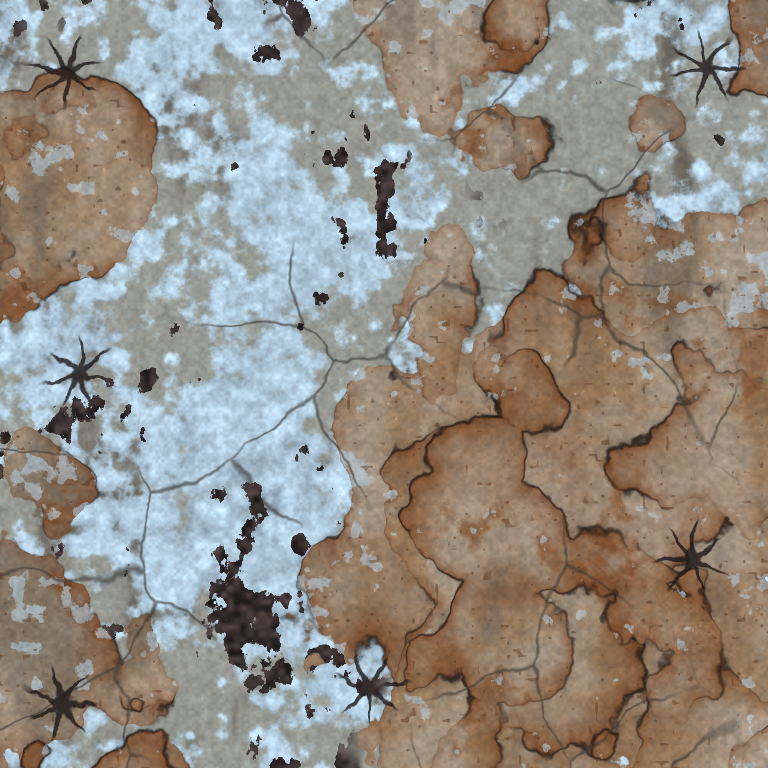
Reproduce this texture procedurally as a WebGL 2 fragment shader.

```glsl
#version 300 es
precision highp float;
// Weathered wall: peeling ochre plaster with rusty scalloped rims over pale blue limewash.

uniform vec2 u_resolution;
out vec4 fragColor;

const vec3 LIMEWASH = vec3(0.68, 0.78, 0.85);
const vec3 STONE = vec3(0.59, 0.60, 0.57);
const vec3 GRIME = vec3(0.42, 0.40, 0.37);
const vec3 PLASTER = vec3(0.66, 0.60, 0.53);
const vec3 OCHRE = vec3(0.58, 0.46, 0.34);
const vec3 RUST = vec3(0.47, 0.27, 0.14);
const vec3 PIT = vec3(0.11, 0.09, 0.09);
const float BAND_CENTER = 0.36;   // vertical strip where the plaster is gone
const float BAND_WIDTH = 0.15;
const float RIM_WIDTH = 0.020;    // rust glow inside a flake
const float LINE_WIDTH = 0.0035;  // dark line along a flake
const float CRACK_WIDTH = 0.0018;
const float STAR_RADIUS = 0.055;
const float PIT_LEVEL = 0.25;
const float GRAIN = 0.13;

float hash(vec2 p) {
    return fract(sin(dot(p, vec2(127.1, 311.7))) * 43758.5453);
}

vec2 hash2(vec2 p) {
    return vec2(hash(p), hash(p + 37.3));
}

float noise(vec2 p) {
    vec2 i = floor(p), f = fract(p);
    f = f * f * (3.0 - 2.0 * f);
    return mix(mix(hash(i), hash(i + vec2(1, 0)), f.x),
               mix(hash(i + vec2(0, 1)), hash(i + vec2(1, 1)), f.x), f.y);
}

// Fractal noise centred on zero
float fbm(vec2 p) {
    float sum = 0.0, amp = 0.5;
    for (int i = 0; i < 6; i++) {
        sum += amp * (noise(p) - 0.5);
        p = mat2(1.6, 1.2, -1.2, 1.6) * p + 7.1;
        amp *= 0.5;
    }
    return sum;
}

// Signed distance to a union of scattered discs: gives scalloped outlines
float lobes(vec2 p, float seed) {
    float d = 1.0;
    for (int y = -1; y <= 1; y++)
        for (int x = -1; x <= 1; x++) {
            vec2 cell = floor(p) + vec2(x, y);
            float radius = mix(0.30, 0.68, hash(cell + seed + 5.7));
            d = min(d, length(cell + hash2(cell + seed) - p) - radius);
        }
    return d;
}

// Gap between the two nearest cell points: zero on crack lines
float crackGap(vec2 p) {
    float near = 4.0, next = 4.0;
    for (int y = -1; y <= 1; y++)
        for (int x = -1; x <= 1; x++) {
            vec2 cell = floor(p) + vec2(x, y);
            float d = length(cell + hash2(cell) - p);
            next = min(next, max(near, d));
            near = min(near, d);
        }
    return next - near;
}

// Star-shaped fractures, one in a few of the cells
float starCracks(vec2 p, float px) {
    vec2 cell = floor(p * 5.0);
    vec2 v = p - (cell + 0.35 + 0.3 * hash2(cell + 3.0)) / 5.0;
    v += 0.022 * vec2(fbm(p * 30.0), fbm(p * 30.0 + 19.0));
    float r = length(v), reach = max(1.0 - r / STAR_RADIUS, 0.0);
    float arm = r * abs(sin(atan(v.y, v.x) * 3.5 + 6.0 * hash(cell))) / 3.5;
    float width = 0.0022 * reach + 0.0002;
    return step(0.84, hash(cell + 11.0)) * smoothstep(0.0, 0.3, reach)
         * (1.0 - smoothstep(width, width + 1.5 * px, arm));
}

void main() {
    vec2 p = gl_FragCoord.xy / u_resolution.y;
    float px = 1.0 / u_resolution.y;
    vec2 warp = vec2(fbm(p * 6.0 + 3.0), fbm(p * 6.0 + 41.0));
    vec2 q = p + 0.12 * warp;
    float broad = fbm(p * vec2(3.4, 2.6) + 15.0);
    float blotch = fbm(p * 9.0 + 60.0);
    float streak = fbm(p * vec2(17.0, 5.0) + 80.0);
    float fine = fbm(p * 45.0 + 23.0);

    // Bare ground: stone, grime streaks and crumbling limewash
    float offset = (q.x - BAND_CENTER) / BAND_WIDTH;
    float bare = 0.55 * exp(-offset * offset) + 1.7 * broad - 0.10;
    vec3 color = mix(STONE, GRIME, smoothstep(0.0, 0.26, streak + 0.7 * blotch - 0.2 * bare));
    float wash = smoothstep(-0.06, 0.16, 0.45 * bare + 0.8 * blotch + 0.9 * fine - 0.06);
    color = mix(color, LIMEWASH * (1.0 + 0.5 * fine), wash);

    // Plaster flakes, coarse to small, each with a rusty rim
    float cover = 0.0;
    for (int i = 0; i < 3; i++) {
        float layer = float(i), scale = 3.2 + 2.1 * layer;
        float d = lobes(q * scale + layer * 13.7, layer * 9.1) / scale
                + 0.30 * bare + 0.035 * layer + 0.020 * fine;
        float inside = 1.0 - smoothstep(-px, px, d);
        float wear = smoothstep(-0.16, 0.16, fbm(p * 7.0 + layer * 21.0));
        float rim = exp(-max(-d, 0.0) / (RIM_WIDTH * (0.5 + 1.2 * wear)));
        float tint = smoothstep(-0.14, 0.24, blotch + 0.6 * streak + 0.4 * fine);
        vec3 flake = mix(PLASTER, OCHRE, tint) * (1.0 + 0.25 * fine);
        flake = mix(flake, GRIME, 0.5 * smoothstep(0.05, 0.25, streak + broad));
        flake = mix(flake, RUST, rim * (0.45 + 0.5 * wear));
        float line = 1.0 - smoothstep(0.0, LINE_WIDTH * (0.4 + wear) + px, abs(d));
        color *= 1.0 - 0.22 * exp(-max(d, 0.0) / 0.006) * wear;
        color = mix(color, flake, inside * 0.94);
        color = mix(color, PIT, line * wear * 0.75);
        cover = max(cover, inside);
    }

    // Rust blooms and limewash crumbs on the plaster
    float bloom = smoothstep(0.10, 0.30, fbm(q * 11.0 + 90.0) + 0.5 * fine);
    color = mix(color, RUST, 0.6 * bloom * cover);
    float crumb = smoothstep(0.16, 0.22, fine + 0.35 * bare);
    color = mix(color, LIMEWASH, 0.6 * crumb * cover);

    // Hairline and star cracks
    float gap = crackGap((p + 0.10 * warp) * 5.5 + 4.0) / 11.0;
    float hairline = 1.0 - smoothstep(0.0, CRACK_WIDTH + px, gap);
    color = mix(color, GRIME * 0.6, 0.65 * hairline * smoothstep(-0.02, 0.14, fbm(p * 5.0 + 33.0)));
    color = mix(color, PIT, 0.8 * starCracks(p, px));

    // Deep pits clustered on the bare ground
    float pit = fbm(p * vec2(36.0, 28.0) + 50.0) + 0.6 * fbm(p * 6.0 + 70.0) + 0.06 * bare;
    pit = smoothstep(PIT_LEVEL, PIT_LEVEL + 0.025, pit) * (1.0 - cover) * smoothstep(0.0, 0.15, bare);
    color = mix(color, PIT * (1.0 + 2.0 * noise(p * 120.0)), pit);

    // Specks and sandy grain
    float speck = smoothstep(0.86, 0.95, noise(p * 130.0 + 9.0));
    color = mix(color, RUST * 0.7, 0.45 * speck * cover);
    color *= 1.0 + GRAIN * (noise(p * 250.0) + noise(p * 125.0) - 1.0);
    fragColor = vec4(clamp(color, 0.0, 1.0), 1.0);
}
```
